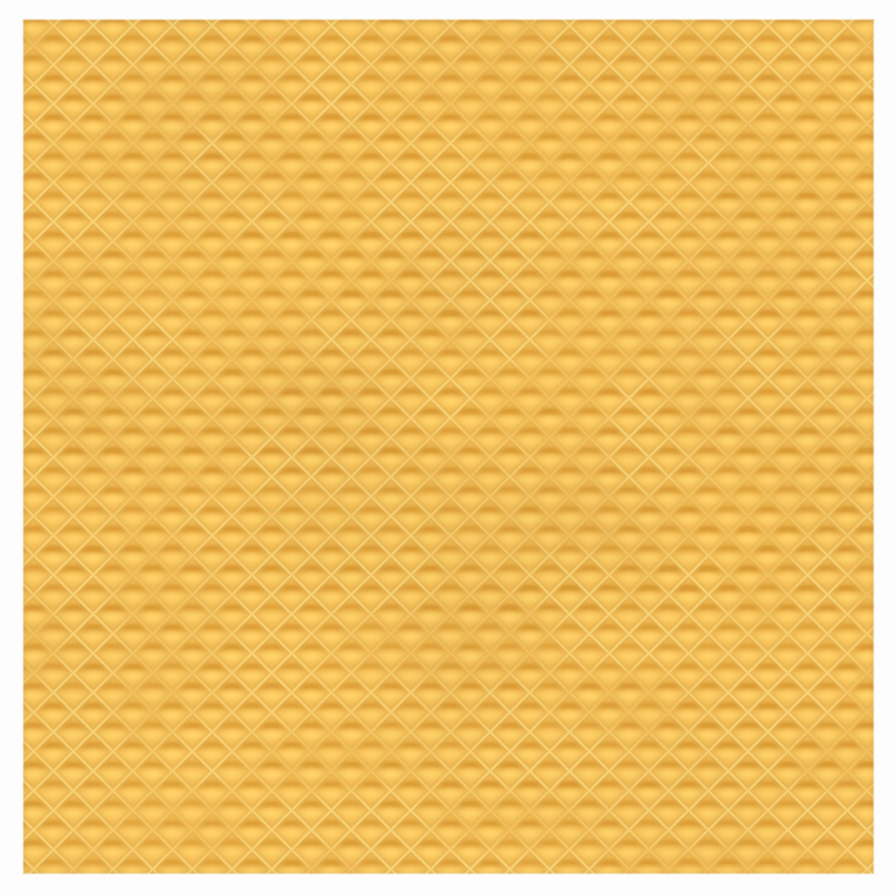
This pattern is drawn by a Shadertoy shader. Its source:

```glsl
// A square swatch of yellow quilted sheet on white: staggered diamond pillows,
// each with a shadowed upper slope and a lit lower slope, between thin pale
// diagonal ridges whose strength wanders with low-frequency noise.

#define PERIOD vec2(0.0443, 0.0438)      // full width and height of a diamond
#define ANCHOR vec2(0.3698, 0.5555)      // centre of one diamond
#define SWATCH_MIN vec2(0.026, 0.025)
#define SWATCH_MAX vec2(0.975, 0.978)
#define RIDGE_WIDTH 0.032                // half width, in diamond units
#define BASE_COLOR vec3(0.948, 0.738, 0.335)
#define LIGHT_COLOR vec3(0.998, 0.825, 0.415)
#define SHADE_COLOR vec3(0.855, 0.610, 0.205)
#define RIDGE_COLOR vec3(0.975, 0.860, 0.520)
#define PAPER_COLOR vec3(0.994)

float hash(vec2 p) {
    vec3 h = fract(vec3(p.xyx) * 0.1031);
    h += dot(h, h.yzx + 33.33);
    return fract((h.x + h.y) * h.z);
}

float noise(vec2 p) {
    vec2 i = floor(p), f = fract(p);
    f = f * f * (3.0 - 2.0 * f);
    return mix(mix(hash(i), hash(i + vec2(1, 0)), f.x),
               mix(hash(i + vec2(0, 1)), hash(i + vec2(1, 1)), f.x), f.y);
}

float bell(float x) { return exp(-x * x); }

vec3 quilt(vec2 uv, float pixel) {
    // Diagonal axes turn the staggered diamonds into a plain square grid.
    vec2 p = (uv - ANCHOR) / PERIOD;
    vec2 diagonal = vec2(p.x + p.y, p.x - p.y) + 0.5;
    vec2 id = floor(diagonal);
    vec2 f = fract(diagonal) - 0.5;
    vec2 q = 0.5 * vec2(f.x + f.y, f.x - f.y);
    float random = hash(id + 71.0);

    // Relief: arched shadow above, soft highlight below.
    float sharpness = 0.78 + 0.32 * noise(vec2(p.x * 0.2, p.y * 0.8) + 40.0);
    float arch = q.y - 0.18 + 0.9 * q.x * q.x + 0.02 * (random - 0.5);
    float shade = bell(arch / 0.095) * (1.0 - smoothstep(0.08, 0.42, abs(q.x)));
    float light = bell(q.x / 0.30) * bell((q.y + 0.08) / 0.14);
    vec3 color = mix(BASE_COLOR, LIGHT_COLOR, light * (0.8 + 0.2 * random));
    color = mix(color, SHADE_COLOR, clamp(shade * sharpness * (0.85 + 0.3 * random), 0.0, 1.0));

    // Dim valley beside the ridge, then the thin broken ridge line.
    vec2 edge = 0.5 - abs(f);
    float d = min(edge.x, edge.y);
    float aa = pixel / PERIOD.x;
    float ridge = 1.0 - smoothstep(RIDGE_WIDTH - aa * 0.5, RIDGE_WIDTH + aa, d);
    float wear = smoothstep(0.25, 0.8, noise(p * 0.65 + 9.0));
    color *= 1.0 - 0.035 * bell((d - 0.09) / 0.07);
    color = mix(color, RIDGE_COLOR, ridge * (0.12 + 0.55 * wear));

    // Faint mottling of the sheet.
    return color * (0.99 + 0.02 * noise(p * 0.3));
}

void mainImage(out vec4 fragColor, in vec2 fragCoord) {
    float size = min(iResolution.x, iResolution.y);
    vec2 uv = (fragCoord - 0.5 * iResolution.xy) / size + 0.5;
    float pixel = 1.0 / size;

    // Positive inside the swatch, with a softly cut border.
    vec2 margin = min(uv - SWATCH_MIN, SWATCH_MAX - uv);
    float inside = min(margin.x, margin.y);
    float soft = max(pixel, 0.0018);
    vec3 color = quilt(uv, pixel);
    color *= 1.0 - 0.05 * bell(inside / 0.003);
    fragColor = vec4(mix(PAPER_COLOR, color, smoothstep(-soft, soft, inside)), 1.0);
}
```
